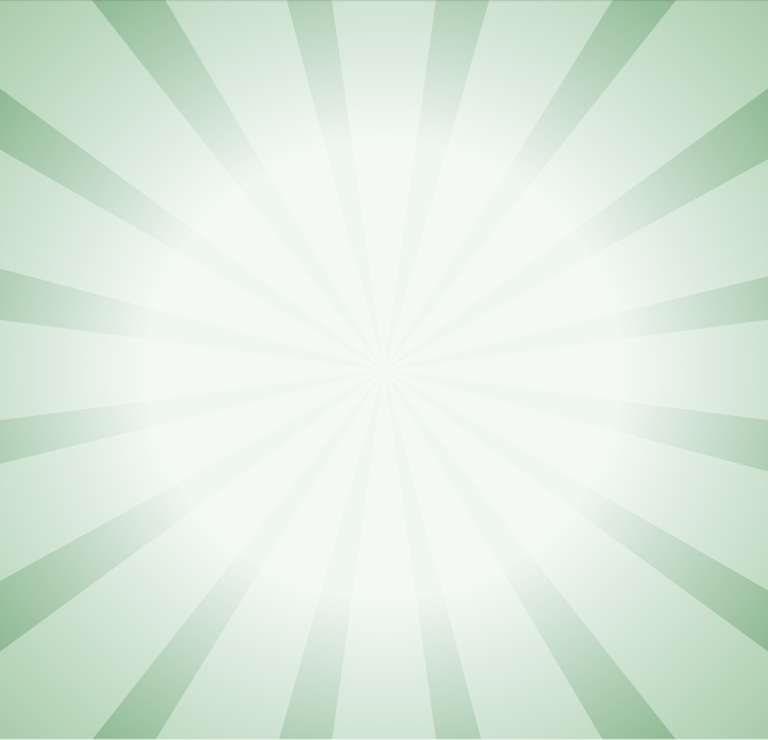
A Shadertoy shader for this background:

```glsl
// Pale green sunburst: sixteen rays around a wide, soft white-green glow.

const float TAU = 6.2831853;
const float RAY_COUNT = 16.0;

// Coverage of the rays at p; odd rays are slightly wider than even ones.
float rayMask(vec2 p, float pixel) {
    float turn = atan(p.y, p.x) / TAU * RAY_COUNT + 0.012;
    float halfWidth = mix(0.144, 0.169, mod(floor(turn), 2.0));
    float inside = halfWidth - abs(fract(turn) - 0.5);
    float dist = inside * TAU / RAY_COUNT * length(p);
    return clamp(dist / pixel + 0.5, 0.0, 1.0);
}

void mainImage(out vec4 fragColor, in vec2 fragCoord) {
    vec2 uv = fragCoord / iResolution.xy;
    vec2 p = 2.0 * uv - 1.0;
    float pixel = 2.0 / min(iResolution.x, iResolution.y);

    // Flat bright core, then an even falloff out to the corners
    float falloff = clamp((length(p) - 0.615) / 0.8, 0.0, 1.0);
    vec3 field = mix(vec3(0.955, 0.976, 0.960), vec3(0.660, 0.800, 0.675), falloff);
    vec3 ray = mix(vec3(0.941, 0.965, 0.949), vec3(0.460, 0.668, 0.485), falloff);
    vec3 color = mix(field, ray, rayMask(p, pixel));

    // Fine dark line on the top border and pale line on the bottom border
    float topLine = smoothstep(0.9975, 0.9995, uv.y);
    float bottomLine = 1.0 - smoothstep(0.0005, 0.0025, uv.y);
    color *= 1.0 - 0.1 * topLine;
    color = mix(color, vec3(0.96, 0.98, 0.96), 0.7 * bottomLine);

    fragColor = vec4(color, 1.0);
}
```
